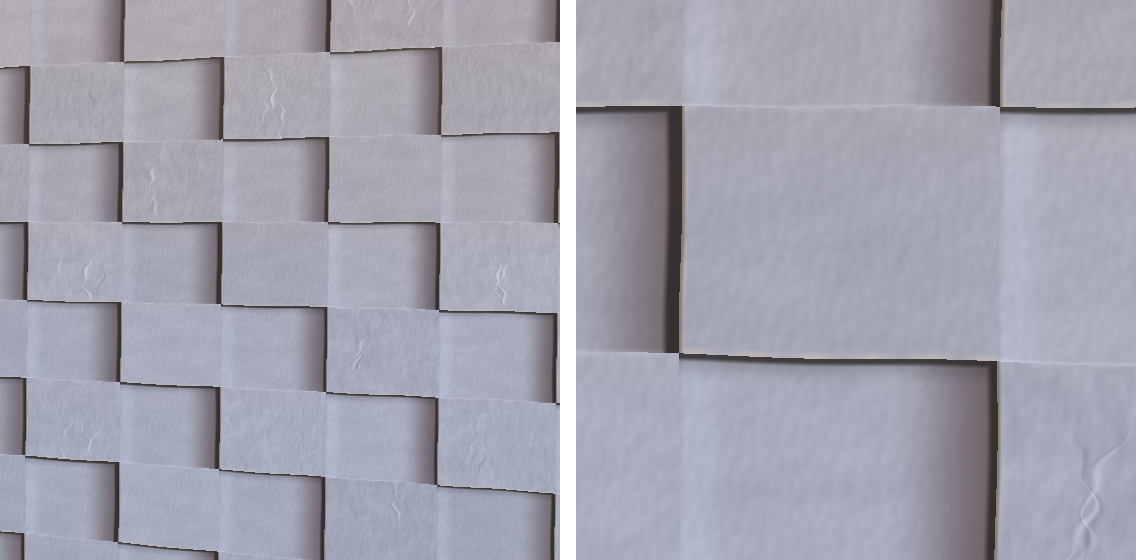
Left, the full canvas; right, a detail of the centre.
Write a three.js fragment shader that draws this texture.

```glsl
varying vec2 vUv;

float hash(vec2 p) {
  return fract(sin(dot(p, vec2(127.1, 311.7))) * 43758.545);
}

// Distance to the nearest scattered cell centre
float cellular(vec2 p) {
  vec2 base = floor(p);
  float nearest = 2.0;
  for (int j = -1; j <= 1; j++) {
    for (int i = -1; i <= 1; i++) {
      vec2 cell = base + vec2(float(i), float(j));
      vec2 centre = cell + vec2(hash(cell), hash(cell + 37.0));
      nearest = min(nearest, length(p - centre));
    }
  }
  return nearest;
}

float mottle(vec2 p) {
  float sum = 0.0;
  float gain = 0.5;
  for (int i = 0; i < 4; i++) {
    sum += gain * sin(p.x + 1.7 * sin(p.y * 0.8)) * sin(p.y + 1.3 * sin(p.x * 0.6));
    p = mat2(1.5, 1.1, -1.1, 1.5) * p + 2.3;
    gain *= 0.6;
  }
  return sum;
}

// Embossed wavy cracks, lit on one side and dark on the other
float cracks(vec2 p, vec2 id) {
  float relief = 0.0;
  for (int i = 0; i < 4; i++) {
    vec2 seed = id + float(i) * 9.3;
    float phase = 6.28 * hash(seed);
    float path = 0.025 + 0.125 * hash(seed + 2.0) + (hash(seed + 4.0) - 0.5) * 0.7 * (p.y - 0.07)
      + 0.006 * sin(p.y * 75.0 + phase) + 0.003 * sin(p.y * 210.0 + phase * 2.0);
    float d = (p.x - path) / (0.0022 + 0.0014 * sin(p.y * 130.0 + phase));
    float middle = 0.03 + 0.09 * hash(seed + 6.0);
    float reach = 1.0 - smoothstep(0.015, 0.055, abs(p.y - middle));
    relief += reach * (d * exp(-d * d) + 0.3 * exp(-d * d * 0.6)) * (hash(seed + 8.0) - 0.35);
  }
  return relief;
}

void main() {
  vec2 uv = vUv;

  // Perspective grid: columns widen to the right, rows fan out from a level line
  float x = uv.x - 0.0495 - 0.011 * (uv.y - 0.55) + 0.0006 * sin(uv.y * 43.0);
  float column = (sqrt(0.02644 + 0.02136 * x) - 0.1626) / 0.01068;
  float rowHeight = 0.138 + 0.0235 * uv.x;
  float row = (0.603 - uv.y + 0.0007 * sin(uv.x * 37.0)) / rowHeight;
  vec2 id = floor(vec2(column, row));
  vec2 size = vec2(0.1626 + 0.01068 * column, rowHeight);
  vec2 p = fract(vec2(column, row)) * size;
  float left = p.x;
  float top = p.y;
  float right = size.x - p.x;
  float bottom = size.y - p.y;
  bool raised = mod(id.x + id.y, 2.0) < 0.5;

  // Stone: warmer above, bluer below
  float tone = hash(id + 5.0);
  vec3 stone = mix(vec3(0.645, 0.663, 0.735), vec3(0.682, 0.662, 0.690), smoothstep(0.2, 1.0, uv.y));
  stone += (tone - 0.5) * 0.03;
  vec2 offset = 20.0 * vec2(hash(id), hash(id + 1.0));
  stone += 0.022 * mottle(p * vec2(32.0, 60.0) + offset);
  vec2 grain = p * vec2(130.0, 85.0) + offset;
  stone += 0.03 * (cellular(grain) - cellular(grain + vec2(0.35, 0.2)));
  stone += 0.006 * mottle(p * 330.0 + offset);

  if (raised) {
    float rough = step(0.4, hash(id + 13.0));
    stone += 0.28 * (0.15 + 0.85 * rough) * cracks(p, id);
    stone += rough * 0.025 * mottle(p * vec2(190.0, 60.0) + offset);

    // Pale cut rims on the left, bottom and top
    float wear = 0.6 + 0.4 * sin(p.x * 170.0 + p.y * 120.0 + tone * 6.0);
    float rim = 1.0 - smoothstep(0.001, 0.005, min(left, bottom));
    stone = mix(stone, vec3(0.76, 0.73, 0.71), rim * wear * 0.75);
    stone += 0.04 * wear * (1.0 - smoothstep(0.0, 0.004, top));
    float ochre = 1.0 - smoothstep(0.0005, 0.003, left);
    stone = mix(stone, vec3(0.44, 0.38, 0.33), ochre * 0.65);
  } else {
    // Faint rust bands on the upper blocks
    float streak = 0.5 + 0.5 * sin(p.x * 110.0 + 2.0 * sin(p.y * 35.0 + tone * 6.0));
    float rust = smoothstep(0.65, 1.0, uv.y) * smoothstep(0.3, 1.0, top / size.y) * streak;
    stone = mix(stone, vec3(0.56, 0.51, 0.49), rust * 0.3 * tone);

    // Cool light on the left side, soft shade toward the right and top
    float glow = smoothstep(0.0, 0.004, left) * (1.0 - smoothstep(0.012, 0.032, left));
    stone += vec3(0.032, 0.038, 0.05) * glow;
    float shade = 1.0 - smoothstep(0.0, 0.065, right);
    stone = mix(stone, vec3(0.41, 0.36, 0.38), shade * (0.75 + 0.2 * tone));
    stone *= 1.0 - 0.17 * (1.0 - smoothstep(0.0, 0.018, top));

    // Dark gaps beside and beneath the raised neighbours
    float sideWidth = 0.0045 + 0.004 * hash(id + 21.0);
    float side = 1.0 - smoothstep(sideWidth - 0.002, sideWidth + 0.003, right);
    float topWidth = 0.0025 + 0.0015 * hash(id + 25.0);
    float under = 1.0 - smoothstep(topWidth - 0.0015, topWidth + 0.002, top);
    vec3 gap = mix(vec3(0.20, 0.18, 0.18), vec3(0.34, 0.28, 0.25), smoothstep(0.5, 1.0, uv.y) * tone);
    stone = mix(stone, gap, max(side * 0.95, under * 0.85));
    stone += 0.05 * (1.0 - smoothstep(0.0, 0.003, bottom)) * (1.0 - side);
  }

  gl_FragColor = vec4(clamp(stone, 0.0, 1.0), 1.0);
}
```
